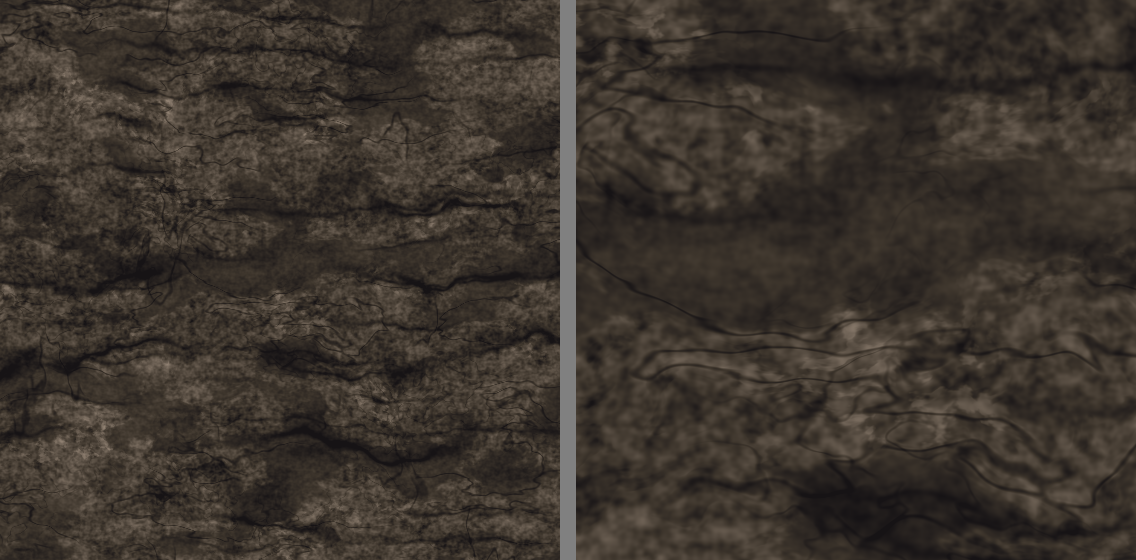
Left: the whole. Right: its middle third, enlarged.
A Shadertoy shader for this texture:

```glsl
// Dark brown layered rock face: warped noise gives mottled stone and ragged
// stains, broken horizontal ledges cast shadows, and noise level sets draw
// hairline cracks. One brightness value is finally mapped to an earthy ramp.

const vec3 SHADOW_BROWN = vec3(0.15, 0.13, 0.12);
const vec3 STONE_BROWN  = vec3(0.24, 0.208, 0.172);
const vec3 PALE_STONE   = vec3(0.45, 0.40, 0.35);

float hash(vec2 cell) {
    vec3 h = fract(cell.xyx * vec3(0.1031, 0.1030, 0.0973));
    h += dot(h, h.yzx + 33.33);
    return fract((h.x + h.y) * h.z);
}

float cornerSlope(vec2 cell, vec2 offset) {
    float angle = 6.2832 * hash(cell);
    return dot(vec2(cos(angle), sin(angle)), offset);
}

// Signed gradient noise
float noise(vec2 p) {
    vec2 cell = floor(p), f = fract(p);
    vec2 u = f * f * f * (f * (f * 6.0 - 15.0) + 10.0);
    vec2 e = vec2(1.0, 0.0);
    float bottom = mix(cornerSlope(cell, f), cornerSlope(cell + e, f - e), u.x);
    float top = mix(cornerSlope(cell + e.yx, f - e.yx), cornerSlope(cell + 1.0, f - 1.0), u.x);
    return mix(bottom, top, u.y);
}

float fbm(vec2 p, int octaves) {
    float sum = 0.0, amplitude = 1.0;
    for (int i = 0; i < octaves; i++) {
        sum += amplitude * noise(p);
        p = p * 2.03 + vec2(17.3, 9.1);
        amplitude *= 0.55;
    }
    return sum;
}

// Thin dark line along the zero level of a noise field
float hairline(vec2 p, float width, int octaves) {
    return 1.0 - smoothstep(0.0, width, abs(fbm(p, octaves)));
}

// Broken bedding planes: x is the shadow, y the lit rim under it
vec2 ledges(vec2 p, float rows, float seed) {
    float height = p.y * rows + 0.5 * fbm(p * vec2(2.5, 4.0) + seed, 4);
    float bed = floor(height);
    float d = fract(height) - 0.5;
    float along = noise(vec2(p.x * 3.2 + seed, bed * 7.37 + seed));
    float presence = smoothstep(-0.15, 0.25, along);
    float thickness = 0.035 + 0.06 * smoothstep(-0.2, 0.5, noise(vec2(p.x * 9.0, bed * 3.7 + seed)));
    float core = exp(-d * d / (thickness * thickness));
    float reach = d > 0.0 ? 0.19 : 0.10;
    float halo = exp(-d * d / (reach * reach));
    float rim = smoothstep(-0.32, -0.12, d) * (1.0 - smoothstep(-0.12, -0.03, d));
    return vec2(0.62 * core + 0.33 * halo, rim) * presence;
}

vec3 earthRamp(float tone) {
    vec3 dark = mix(SHADOW_BROWN, STONE_BROWN, (tone - 0.15) / 0.09);
    vec3 light = mix(STONE_BROWN, PALE_STONE, (tone - 0.24) / 0.21);
    return tone < 0.24 ? dark : light;
}

void mainImage(out vec4 fragColor, in vec2 fragCoord) {
    vec2 p = fragCoord / iResolution.y;

    // Coarse bending plus a small ragged displacement
    vec2 bend = vec2(fbm(p * 4.0 + 3.1, 3), fbm(p * 4.0 + 41.7, 3));
    vec2 ragged = vec2(noise(p * 38.0 + 5.2), noise(p * 38.0 + 71.9));
    vec2 q = p + 0.035 * bend + 0.006 * ragged;

    // Mottled stone with grain that fades inside the stains
    float broad = fbm(q * vec2(3.0, 6.0) + 11.0, 4);
    float mottle = fbm(q * vec2(15.0, 22.0) + 23.0, 5);
    float grain = fbm(p * vec2(95.0, 110.0) + 7.0, 2);
    float stain = smoothstep(0.04, 0.22, fbm(q * vec2(5.0, 8.5) + 57.0, 6));
    float pits = smoothstep(0.12, 0.38, fbm(q * vec2(32.0, 42.0) + 91.0, 4));
    float tone = 0.29 + 0.08 * broad;
    tone += (0.14 * mottle + 0.14 * grain) * (1.0 - 0.55 * stain);
    tone -= 0.085 * stain + 0.045 * pits * (1.0 - stain);

    // Pale flaking in scattered patches and on ledge rims
    vec2 thick = ledges(q, 7.0, 13.0);
    vec2 thin = ledges(q, 15.0, 67.0);
    float flakes = smoothstep(0.0, 0.35, fbm(q * vec2(42.0, 58.0) + 33.0, 4));
    float patches = smoothstep(0.1, 0.45, fbm(q * vec2(5.0, 7.0) + 19.0, 3));
    float rims = 0.7 * thick.y + 0.45 * thin.y;
    tone += 0.12 * flakes * (1.0 - 0.7 * stain) * min(patches + rims, 1.0);

    // Cracks: long seams, steep joints and a fine crackle
    float seamArea = smoothstep(-0.1, 0.2, noise(p * vec2(4.0, 6.0) + 29.0));
    float jointArea = smoothstep(0.1, 0.35, noise(p * vec2(5.0, 6.0) + 83.0));
    float crackleArea = smoothstep(-0.05, 0.3, noise(p * 5.0 + 47.0));
    float seams = hairline(q * vec2(4.0, 12.0) + 37.0, 0.055, 4) * seamArea;
    float joints = hairline(q * vec2(7.0, 3.0) + 61.0, 0.05, 4) * jointArea;
    float crackle = hairline(q * vec2(19.0, 25.0) + 73.0, 0.09, 3) * crackleArea;

    // Shadows darken the stone proportionally
    tone *= 1.0 - 0.72 * thick.x;
    tone *= 1.0 - 0.5 * thin.x;
    tone *= 1.0 - 0.42 * seams;
    tone *= 1.0 - 0.4 * joints;
    tone *= 1.0 - 0.25 * crackle;

    fragColor = vec4(earthRamp(clamp(tone, 0.085, 0.56)), 1.0);
}
```
